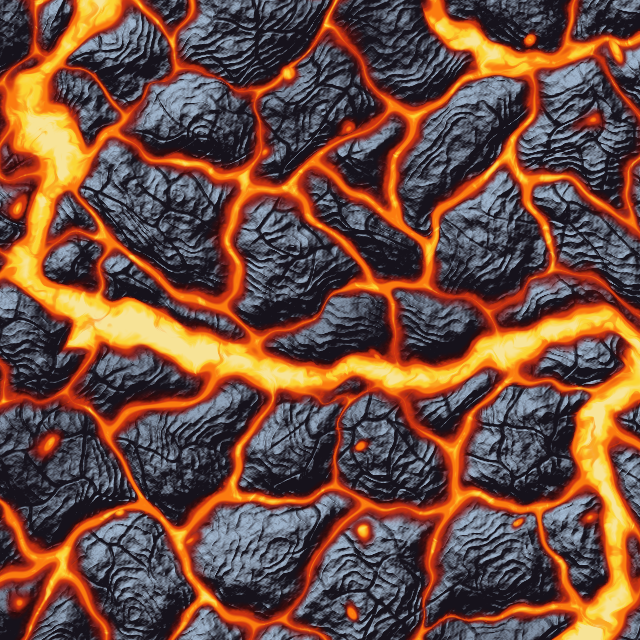
Give the GLSL for this texture, as a WebGL 1 fragment shader.

```glsl
precision highp float;
// Cooling lava: wrinkled dark crust plates split by glowing cracks and molten rivers.
uniform vec2 u_resolution;

#define PLATES 5.6      // large plates across the canvas
#define CHIPS 15.0      // small dark-seamed chips across the canvas
#define CRACK 0.0032    // widest half width of a glowing crack
#define RIVER 0.024     // half width of a molten river
#define GLOW 0.017      // reach of the red glow into the crust
#define WRINKLES 400.0  // frequency of the ropy folds
#define EMBERS 8.0      // grid of isolated glowing holes

const vec3 COAL = vec3(0.085, 0.07, 0.105);
const vec3 SLATE = vec3(0.50, 0.55, 0.62);
const vec3 DARK_RED = vec3(0.42, 0.075, 0.07);
const vec3 VERMILION = vec3(0.80, 0.20, 0.07);
const vec3 ORANGE = vec3(0.98, 0.48, 0.06);
const vec3 YELLOW = vec3(0.98, 0.83, 0.20);
const vec3 PALE = vec3(0.97, 0.89, 0.59);

vec2 hash2(vec2 c) {
  return fract(sin(vec2(dot(c, vec2(127.1, 311.7)), dot(c, vec2(269.5, 183.3)))) * 43758.5453);
}

// Layered sines, roughly -1 to 1
float turbulence(vec2 p) {
  float sum = 0.0, amp = 0.5;
  for (int i = 0; i < 5; i++) {
    p = mat2(0.8, 0.6, -0.6, 0.8) * p * 1.8 + 1.7;
    sum += amp * sin(p.x + 1.5 * sin(p.y));
    amp *= 0.58;
  }
  return sum;
}

vec2 warp(vec2 p) {
  float freq = 9.0, amp = 0.026;
  for (int i = 0; i < 5; i++) {
    p += amp * sin(p.yx * freq + vec2(1.3, 4.1) * float(i + 1));
    freq *= 1.9;
    amp *= 0.55;
  }
  return p;
}

float below(float low, float high, float x) { return 1.0 - smoothstep(low, high, x); }

float smoothMin(float a, float b, float k) {
  float h = max(k - abs(a - b), 0.0) / k;
  return min(a, b) - h * h * k * 0.25;
}

// Cellular noise: x = rounded border distance, yz = offset from centre, w = id
vec4 cells(vec2 p, float sharpness) {
  vec2 base = floor(p), f = fract(p), nearest = vec2(4.0), id = base;
  for (int j = -1; j <= 1; j++)
    for (int i = -1; i <= 1; i++) {
      vec2 g = vec2(float(i), float(j));
      vec2 r = g + hash2(base + g) - f;
      if (dot(r, r) < dot(nearest, nearest)) { nearest = r; id = base + g; }
    }
  float sum = 0.0;
  for (int j = -2; j <= 2; j++)
    for (int i = -2; i <= 2; i++) {
      vec2 g = vec2(float(i), float(j));
      vec2 r = g + hash2(base + g) - f;
      vec2 across = r - nearest;
      if (dot(across, across) > 0.0001)
        sum += exp(-sharpness * dot(0.5 * (r + nearest), normalize(across)));
    }
  return vec4(-log(sum) / sharpness, -nearest, hash2(id + 7.0).x);
}

// Distance to the centre lines of the rivers
float river(vec2 p) {
  float middle = abs(p.y - 0.44 - 0.04 * cos(9.0 * (p.x - 0.25))) + max(0.1 - p.x, 0.0);
  float left = 0.75 * abs(p.x - 0.09 - 0.05 * sin(24.0 * (0.765 - p.y))) + max(0.45 - p.y, 0.0);
  float right = abs(p.x - 0.95 - 0.03 * sin(16.0 * p.y)) + max(p.y - 0.45, 0.0) + 0.004;
  float bend = p.x - 0.83;
  float top = abs(p.y - 0.88 - 3.0 * bend * bend) + max(0.66 - p.x, 0.0) + 0.012;
  return smoothMin(smoothMin(middle, left, 0.03), min(right, top), 0.03);
}

// x = distance from lava, y = height, z = seam openness
vec3 crust(vec2 uv) {
  vec2 p = warp(uv);
  vec4 plate = cells(p * PLATES, 30.0);
  float heat = turbulence(uv * 5.0);
  float crack = plate.x / PLATES - CRACK * mix(-0.9, 1.0, smoothstep(-0.8, 0.6, heat));
  float dist = smoothMin(crack, river(p) - RIVER * (1.0 + 0.5 * heat), 0.016);
  float seam = smoothstep(0.0, 0.06, cells(p * CHIPS + 3.0, 45.0).x);
  seam = mix(1.0, seam, smoothstep(-0.5, 0.3, turbulence(uv * 6.0 + 5.0)));
  vec2 local = plate.yz / PLATES;
  float angle = 6.28 * plate.w;
  float along = dot(local, vec2(cos(angle), sin(angle)));
  float phase = mix(along, length(local), step(0.55, plate.w)) * WRINKLES;
  float fold = 1.0 - abs(sin(0.5 * phase + 5.0 * turbulence(uv * 12.0)));
  float height = 0.026 * smoothstep(-0.005, 0.05, dist) + 0.003 * seam
               + 0.0027 * fold + 0.0022 * turbulence(uv * 55.0) + 0.008 * turbulence(uv * 14.0);
  return vec3(dist, height, seam);
}

float ember(vec2 uv) {
  vec2 cell = floor(uv * EMBERS);
  vec2 rnd = hash2(cell + 31.0);
  float radius = mix(0.002, 0.013, rnd.y * rnd.y);
  float d = length(fract(uv * EMBERS) - 0.3 - 0.4 * rnd.yx) / EMBERS - radius;
  return d + step(0.35, rnd.x);
}

void main() {
  vec2 uv = gl_FragCoord.xy / u_resolution.y;
  vec2 e = vec2(0.0015, 0.0);
  vec3 c = crust(uv);
  vec2 slope = vec2(crust(uv + e).y - c.y, crust(uv + e.yx).y - c.y) / e.x;

  // Lit rock
  float light = max(dot(normalize(vec3(-slope, 1.0)), normalize(vec3(-0.3, 0.6, 0.7))), 0.0);
  float tone = (1.0 + 0.25 * turbulence(uv * 4.0 + 9.0)) * mix(0.45, 1.0, c.z);
  vec3 col = mix(COAL, SLATE, smoothstep(0.32, 1.08, light * tone));
  col += vec3(0.12, 0.15, 0.17) * pow(light, 12.0) * tone;

  // Glow and molten rock; folds break up the red light
  float warmth = GLOW * (0.95 + 0.6 * turbulence(uv * 8.0 + 3.0));
  float d = min(c.x, ember(warp(uv)));
  float lit = d + 0.004 * turbulence(uv * 40.0) * smoothstep(0.0, 0.01, d) - 0.003 * (0.7 - light);
  float swirl = turbulence(warp(uv) * 24.0 + 2.0 * turbulence(uv * 10.0));
  col = mix(col, DARK_RED * (0.45 + 0.75 * light), 0.9 * below(0.4 * warmth, 1.1 * warmth, lit));
  col = mix(col, VERMILION, below(0.12 * warmth, 0.5 * warmth, lit));
  col = mix(col, ORANGE, below(-0.0005, 0.0035, d));
  col = mix(col, YELLOW, below(-0.008, -0.0005, d + 0.006 * swirl));
  col = mix(col, PALE, below(-0.022, -0.009, d + 0.014 * swirl));
  col = mix(col, ORANGE, 0.5 * below(-0.006, 0.0, d) * smoothstep(0.35, 0.8, swirl));
  gl_FragColor = vec4(col, 1.0);
}
```
